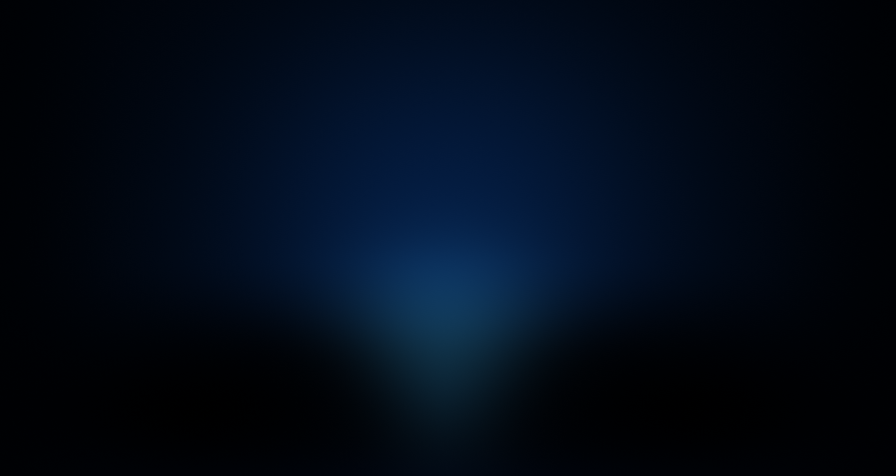
Write a WebGL 2 fragment shader that draws this background.

```glsl
#version 300 es
precision highp float;
// A dark navy backdrop: a broad blue dome of light fades into a shadowed floor,
// with a teal glow tapering downward at the centre and two black pools beside it.
// Built from layered Gaussian falloffs, with a trace of dither against banding.
uniform vec2 u_resolution;
out vec4 fragColor;

// Soft elliptical falloff: one at the centre, 1/e at the given radius.
float softGlow(vec2 offset, vec2 radius) {
    vec2 d = offset / radius;
    return exp(-dot(d, d));
}

float hash(vec2 p) {
    return fract(sin(dot(p, vec2(127.1, 311.7))) * 43758.55);
}

void main() {
    // Centred position, measured in canvas heights
    vec2 p = (gl_FragCoord.xy - 0.5 * u_resolution) / u_resolution.y;
    p.x += 0.006;

    // Near-black base
    vec3 color = vec3(0.0, 0.010, 0.030);

    // Broad dome, cut off softly by the floor
    float dome = softGlow(p - vec2(0.0, 0.01), vec2(0.49, 0.47));
    float aboveFloor = smoothstep(-0.28, -0.03, p.y);
    color += vec3(0.015, 0.100, 0.225) * dome * aboveFloor;

    // Teal core, narrower toward its foot
    vec2 fromCore = p - vec2(0.0, -0.20);
    float coreWidth = mix(0.145, 0.215, smoothstep(-0.42, -0.12, p.y));
    float coreHeight = mix(0.205, 0.165, smoothstep(-0.05, 0.05, fromCore.y));
    float core = softGlow(fromCore, vec2(coreWidth, coreHeight));
    color += vec3(0.062, 0.185, 0.250) * core;

    // Faint blue along the bottom edge
    color += vec3(0.0, 0.007, 0.025) * softGlow(p - vec2(0.0, -0.52), vec2(0.5, 0.07));

    // Mirrored black pools on the floor
    float pools = softGlow(vec2(abs(p.x) - 0.53, p.y + 0.36), vec2(0.34, 0.13));
    color *= 1.0 - 0.92 * pools;

    // Darkened outer sides
    color *= 1.0 - 0.45 * smoothstep(0.65, 0.95, abs(p.x));

    // Fine dither
    color += (hash(gl_FragCoord.xy) - 0.5) / 255.0;
    fragColor = vec4(clamp(color, 0.0, 1.0), 1.0);
}
```
